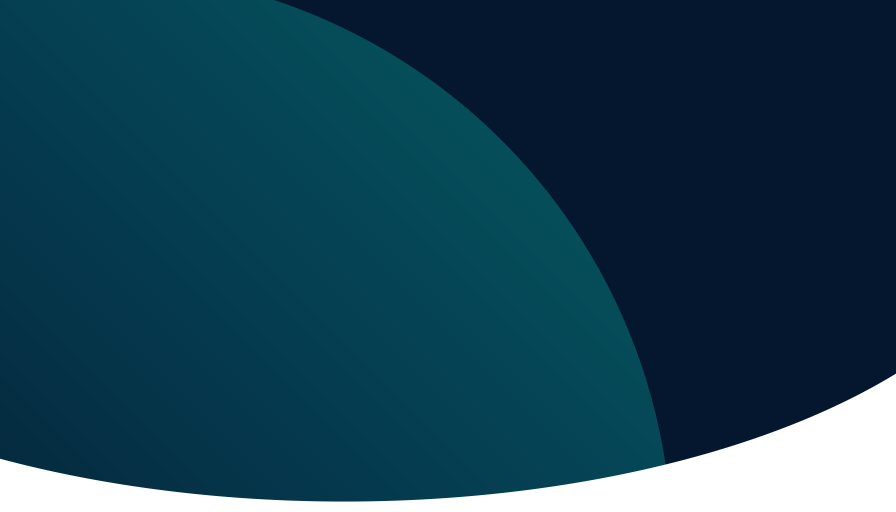
Write a WebGL 1 fragment shader that draws this background.

```glsl
precision highp float;
// Navy panel with a large teal gradient disc, cut by a curved white lower edge.

uniform vec2 u_resolution;

// Coverage of a shape from its signed distance, softened over one pixel.
float coverage(float dist) {
  return clamp(0.5 - dist * u_resolution.y, 0.0, 1.0);
}

float circleDistance(vec2 p, float radius) {
  return length(p) - radius;
}

// First-order distance to an ellipse, accurate near its outline.
float ellipseDistance(vec2 p, vec2 radii) {
  float k = length(p / radii);
  return k * (k - 1.0) / max(length(p / (radii * radii)), 0.0001);
}

// Diagonal ramp from deep blue (0) to teal (1).
vec3 discColor(float t) {
  return vec3(0.018, 0.168 + 0.138 * t, 0.25 + 0.15 * t - 0.05 * t * t);
}

void main() {
  // Canvas height is one unit; x is centred so the layout holds at any width.
  vec2 p = (gl_FragCoord.xy - vec2(0.5 * u_resolution.x, 0.0)) / u_resolution.y;

  vec3 navy = vec3(0.02, 0.092, 0.186);
  vec3 white = vec3(1.0);

  // Disc, lit towards the upper right
  float ramp = clamp(0.623 * (p.x + p.y) + 0.482, 0.0, 1.0);
  float disc = coverage(circleDistance(p - vec2(-0.697, -0.077), 1.1347));
  vec3 color = mix(navy, discColor(ramp), disc);

  // Curved lower edge of the panel
  float panel = coverage(ellipseDistance(p - vec2(-0.203, 0.662), vec2(1.361, 0.6416)));
  color = mix(white, color, panel);

  gl_FragColor = vec4(color, 1.0);
}
```
